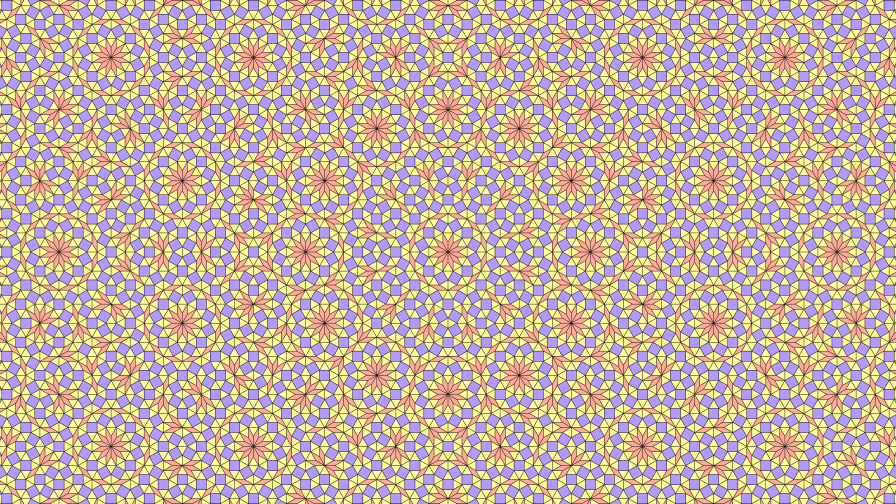
A Shadertoy shader for this pattern:

```glsl
const float ROW = 0.8660254; // row spacing of a unit triangular lattice

vec2 direction(int twelfths) {
    float angle = float(twelfths) * 0.5235988;
    return vec2(cos(angle), sin(angle));
}

vec2 turn(vec2 v) { return vec2(-v.y, v.x); }

// Components along three axes 120 degrees apart
vec3 threeAxes(vec2 v) {
    return vec3(v.x, ROW * v.y - 0.5 * v.x, -ROW * v.y - 0.5 * v.x);
}

// Distance to the rim of a triangle tile, or -1 outside.
// Such a tile is one lattice point plus a triangle of the twin lattice.
float triangleInset(vec2 pos) {
    float row = 0.5 * pos.y / ROW;
    vec2 cell = floor(vec2(0.5 * (pos.x - row), row));
    for (int n = 0; n < 4; n++) {
        vec2 corner = cell + vec2(n & 1, n >> 1);
        vec2 point = vec2(corner.x + 0.5 * corner.y, ROW * corner.y);
        vec3 rows = threeAxes(pos - point) / ROW;
        vec3 base = floor(rows);
        // The triangle centre must lie in the hexagon around the point
        vec3 centre = (base - dot(base, vec3(1.0)) / 3.0) * ROW;
        vec3 apart = abs(centre - threeAxes(point));
        if (max(apart.x, max(apart.y, apart.z)) < 0.5) {
            vec3 gap = min(rows - base, 1.0 - rows + base);
            return min(gap.x, min(gap.y, gap.z)) * ROW;
        }
    }
    return -1.0;
}

// Centre of the unit edge that holds coordinate s on the given row
float edgeCentre(float s, float row) {
    return floor(s - 0.5 * row) + 0.5 + 0.5 * row;
}

// Square or thin rhomb spanned by one edge of each lattice:
// x = distance to the rim, y = sine of the corner angle
vec2 rhombTile(vec2 pos) {
    for (int i = 0; i < 3; i++)
    for (int j = 0; j < 3; j++) {
        vec2 u = direction(2 * i), v = direction(2 * j + 1);
        vec2 nu = turn(u), nv = turn(v);
        float slant = dot(u, nv), sine = abs(slant);
        vec2 firstRow = floor(0.5 * vec2(dot(pos, nu), dot(pos, nv)) / ROW);
        for (int n = 0; n < 4; n++) {
            vec2 row = firstRow + vec2(n & 1, n >> 1);
            float s = (dot(pos, nv) - ROW * (row.y + row.x * dot(u, v))) / slant;
            float t = dot(pos - s * u - ROW * row.x * nu, v);
            float sMid = edgeCentre(s, row.x), tMid = edgeCentre(t, row.y);
            // The hexagon sides dual to both edges must cross
            vec2 apart = tMid * v + ROW * row.y * nv - sMid * u - ROW * row.x * nu;
            if (max(abs(dot(apart, u)), abs(dot(apart, v))) < 0.288675 * sine)
                return vec2((0.5 - max(abs(s - sMid), abs(t - tMid))) * sine, sine);
        }
    }
    return vec2(0.0, 1.0);
}

vec3 tiling(vec2 pos, float texel) {
    vec3 color = vec3(1.0, 0.99, 0.6); // yellow triangles
    float inset = max(triangleInset(pos), triangleInset(turn(pos)));
    if (inset < 0.0) {
        vec2 tile = rhombTile(pos);
        inset = tile.x;
        color = tile.y > 0.75 ? vec3(0.7, 0.6, 1.0) : vec3(1.0, 0.67, 0.6);
    }
    // Thin black outline, box filtered
    float halfWidth = 0.022;
    float ink = clamp(0.5 + (halfWidth - inset) / texel, 0.0, 1.0)
              - clamp(0.5 - (halfWidth + inset) / texel, 0.0, 1.0);
    return color * (1.0 - ink);
}

void mainImage(out vec4 fragColor, in vec2 fragCoord) {
    float scale = 49.3 / iResolution.y; // tile edges per pixel
    vec3 sum = vec3(0.0);
    // 3 x 3 samples smooth the tile borders
    for (int n = 0; n < 9; n++) {
        vec2 offset = vec2(n % 3 - 1, n / 3 - 1) / 3.0;
        sum += tiling((fragCoord + offset - 0.5 * iResolution.xy) * scale, scale / 3.0);
    }
    fragColor = vec4(sum / 9.0, 1.0);
}
```
